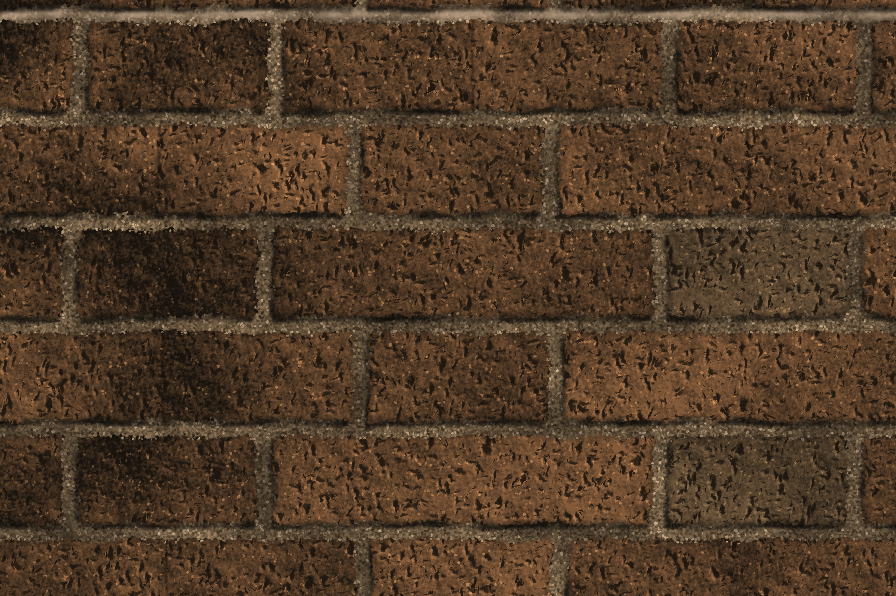
Give the GLSL for this texture, as a WebGL 1 fragment shader.

```glsl
precision highp float;
// Weathered brick wall in Flemish bond: long and short bricks alternate in
// each course. Box distances shape the bricks, cellular noise gives pits
// and sand grains, layered sines give ragged edges, relief and soot.

uniform vec2 u_resolution;

const float COURSES = 5.756;  // courses over the canvas height
const float PERIOD = 5.70;    // one header plus one stretcher
const float HEADER = 1.885;   // length of the short brick with its joint

float hash(vec2 p) {
  return fract(sin(dot(p, vec2(127.1, 311.7))) * 43758.5);
}

// Cellular noise: gap to the cell border, random cell value, seed distance.
vec3 cells(vec2 p) {
  vec2 base = floor(p);
  float near = 9.0, second = 9.0, value = 0.0;
  for (int j = -1; j <= 1; j++) {
    for (int i = -1; i <= 1; i++) {
      vec2 cell = base + vec2(float(i), float(j));
      vec2 seed = cell + vec2(hash(cell), hash(cell + 37.0));
      float dist = length(p - seed);
      if (dist < near) {
        second = near;
        near = dist;
        value = hash(cell + 71.0);
      } else {
        second = min(second, dist);
      }
    }
  }
  return vec3(second - near, value, near);
}

// Layered, rotated sines, roughly -1 to 1.
float waves(vec2 p) {
  float sum = 0.0, amp = 0.5;
  for (int i = 0; i < 5; i++) {
    sum += amp * sin(p.x + 1.7 * sin(p.y));
    p = mat2(1.6, 1.2, -1.2, 1.6) * p + 2.3;
    amp *= 0.6;
  }
  return sum;
}

// Distance to the brick, x from its centre, and its column and row.
vec4 brick(vec2 p) {
  float row = floor(p.y);
  float start = mix(0.734, 3.476, mod(row, 2.0)) + 0.12 * (hash(vec2(row, 5.0)) - 0.5);
  float x = (p.x - start) / PERIOD;
  float along = fract(x) * PERIOD;
  float isLong = step(HEADER, along);
  float width = mix(HEADER, PERIOD - HEADER, isLong);
  vec2 q = vec2(along - HEADER * isLong - 0.5 * width, fract(p.y) - 0.5);
  vec2 d = abs(q) - vec2(0.5 * width, 0.5) + 0.115;
  float dist = length(max(d, 0.0)) + min(max(d.x, d.y), 0.0) - 0.035;
  return vec4(dist, q.x, 2.0 * floor(x) + isLong, row);
}

// Scattered short pits of random size: upright gashes and flat nicks.
float pits(vec2 p) {
  vec2 bent = p + 0.035 * vec2(waves(p * 13.0), waves(p.yx * 15.0 + 4.0));
  vec3 gash = cells(bent * vec2(15.0, 5.5));
  vec3 nick = cells(bent * vec2(8.0, 17.0) + 20.0);
  float a = 0.50 * gash.y * gash.y + 0.02;
  float b = 0.46 * nick.y * nick.y + 0.02;
  return max(1.0 - smoothstep(0.4 * a, a, gash.z), 0.85 - 0.85 * smoothstep(0.4 * b, b, nick.z));
}

void main() {
  float pixel = COURSES / u_resolution.y;
  vec2 p = vec2(gl_FragCoord.x, u_resolution.y - gl_FragCoord.y) * pixel;
  p.y -= 0.135;

  // Sand grains
  vec3 sand = cells(p * 34.0);
  float grain = mix(0.45, sand.y, smoothstep(0.0, 0.3, sand.x));
  float fine = cells(p * 50.0 + 9.0).y;

  // Brick layout with worn edges; light falls from the upper right
  vec2 worn = p + 0.02 * vec2(waves(p * 4.0), waves(p.yx * 3.0 + 6.0));
  vec4 b = brick(worn);
  vec2 id = b.zw;
  float dist = b.x + 0.05 * (grain - 0.5) + 0.022 * waves(p * 11.0 + 5.0);
  float isLong = mod(id.x, 2.0);
  float shade = 1.0 - smoothstep(-0.03, 0.03, brick(worn + vec2(0.03, -0.055)).x);
  shade *= clamp(0.75 + 0.6 * waves(p * 5.0 + 7.0), 0.2, 1.0);

  // Mortar: pale speckles, shadow beside the bricks, bloom on the top joint
  vec3 mortar = mix(vec3(0.18, 0.14, 0.09), vec3(0.60, 0.50, 0.38), 0.6 * grain + 0.4 * fine);
  mortar += 0.12 * smoothstep(0.82, 0.95, grain);
  mortar *= 0.98 + 0.3 * waves(p * 2.5 + 3.0);
  float bloom = exp(-300.0 * p.y * p.y) * (0.6 + 0.4 * waves(p * 6.0));
  mortar = mix(mortar, vec3(0.72, 0.62, 0.52), clamp(bloom, 0.0, 0.8));
  mortar *= 1.0 - 0.72 * shade;

  // Brick face: tone per brick and per half of the long ones, soot to the left
  float tone = 0.76 + 0.4 * (hash(id) - 0.5);
  tone += 0.25 * isLong * (hash(id + 9.0 * step(0.0, b.y)) - 0.5);
  tone += 0.3 * waves(p * 1.6 + id.yx) + 0.55 * (grain - 0.45) + 0.4 * (fine - 0.5);
  tone -= (1.0 - smoothstep(0.8, 4.2, p.x)) * (0.38 + 0.5 * waves(p * 1.1 + 1.0));
  vec2 rough = p * vec2(15.0, 11.0);
  tone += 0.35 * (waves(rough) - waves(rough + vec2(0.35, -0.35)));
  vec3 face = mix(vec3(0.17, 0.125, 0.085), vec3(0.42, 0.292, 0.188), clamp(tone, -0.3, 1.4));
  float gray = (1.0 - isLong) * step(1.5, id.x) * step(1.5, id.y);
  face = mix(face, vec3(0.95, 0.80, 0.58) * dot(face, vec3(0.36)), 0.65 * gray);

  // Pits with lit lips, golden grains and a centre seam
  float pit = pits(p);
  float lip = max(pits(p + vec2(0.025, -0.025)) - pit, 0.0);
  face *= 1.0 + 0.3 * lip;
  face += vec3(0.20, 0.15, 0.09) * smoothstep(0.93, 0.99, grain);
  face = mix(face, vec3(0.09, 0.068, 0.045), 0.85 * pit);
  face *= 1.0 - 0.3 * isLong * step(0.5, hash(id + 3.0)) * (1.0 - smoothstep(0.0, 0.03, abs(b.y)));
  face *= 1.0 - 0.2 * smoothstep(-0.05, 0.0, dist);

  vec3 color = mix(face, mortar, smoothstep(-1.3 * pixel, 1.3 * pixel, dist));
  gl_FragColor = vec4(color, 1.0);
}
```
